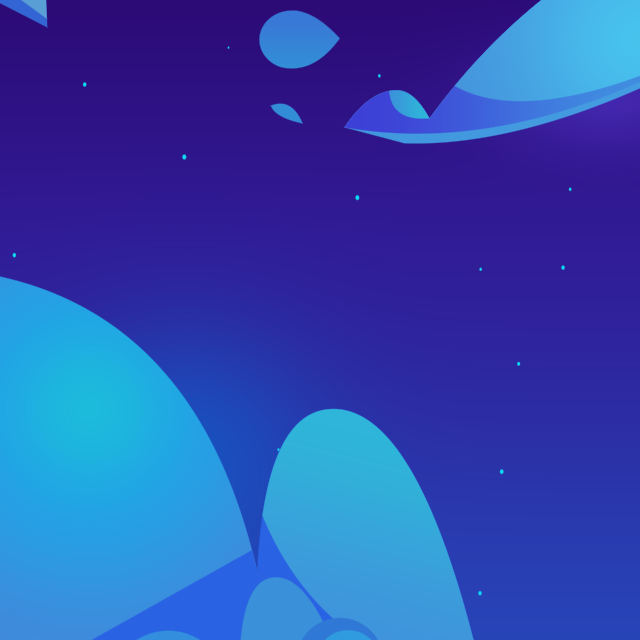
Write a Shadertoy shader that draws this background.

```glsl
const vec3 SKY_TOP = vec3(0.17, 0.04, 0.46);
const vec3 SKY_MID = vec3(0.19, 0.10, 0.58);
const vec3 SKY_LOW = vec3(0.15, 0.28, 0.73);
const vec3 SHADE = vec3(0.16, 0.39, 0.89);
const vec3 STEEL = vec3(0.23, 0.57, 0.85);
const vec3 TEAL = vec3(0.18, 0.71, 0.85);
const vec3 STAR = vec3(0.05, 0.85, 0.95);

float cross2(vec2 a, vec2 b) { return a.x * b.y - a.y * b.x; }

vec2 hash2(vec2 cell) {
    vec2 q = vec2(dot(cell, vec2(127.1, 311.7)), dot(cell, vec2(269.5, 183.3)));
    return fract(sin(q) * 43758.545);
}

// Approximate distance to the parabola from a to b with control c; negative inside
float curve(vec2 p, vec2 a, vec2 c, vec2 b) {
    vec2 e = c - a, f = b - a, q = p - a;
    float det = cross2(e, f);
    float v = cross2(q, f) / det, w = cross2(e, q) / det, u = 1.0 - v - w;
    vec2 gv = vec2(f.y, -f.x) / det, gw = vec2(-e.y, e.x) / det;
    vec2 g = 2.0 * v * gv - 4.0 * (u * gw - w * (gv + gw));
    return (v * v - 4.0 * u * w) / max(length(g), 1e-4);
}

// Half plane; negative to the left of a -> b
float halfPlane(vec2 p, vec2 a, vec2 b) {
    return -cross2(normalize(b - a), p - a);
}

// Two curves meeting at a level apex; shoulders holds their control abscissas
float arch(vec2 p, vec2 left, vec2 apex, vec2 right, vec2 shoulders) {
    return p.x < apex.x ? curve(p, left, vec2(shoulders.x, apex.y), apex)
                        : curve(p, apex, vec2(shoulders.y, apex.y), right);
}

float disc(vec2 p, vec2 center, float radius) { return length(p - center) - radius; }

float glow(vec2 p, vec2 center, vec2 size) {
    vec2 q = (p - center) / size;
    return exp(-dot(q, q));
}

vec3 paint(vec3 base, vec3 color, float d, float px) {
    return mix(base, color, clamp(0.5 - d / px, 0.0, 1.0));
}

vec3 sky(vec2 p) {
    vec3 col = mix(SKY_LOW, SKY_MID, smoothstep(-0.15, 0.75, p.y));
    col = mix(col, SKY_TOP, smoothstep(0.6, 1.05, p.y));
    col = mix(col, vec3(0.09, 0.33, 0.76), 0.9 * glow(p, vec2(0.29, 0.28), vec2(0.20)));
    return mix(col, vec3(0.29, 0.18, 0.74), 0.75 * glow(p, vec2(0.95, 0.85), vec2(0.17, 0.085)));
}

vec3 stars(vec3 col, vec2 p, float px) {
    const float CELLS = 6.0;
    vec2 cell = floor(p * CELLS);
    vec2 rnd = hash2(cell), kind = hash2(cell + 31.0);
    vec2 q = p - (cell + 0.1 + 0.8 * rnd) / CELLS;
    float radius = mix(0.0015, 0.004, kind.y);
    float d = length(q * vec2(1.15, 0.9)) - radius;
    return kind.x < 0.6 ? paint(col, STAR, d, px) : col;
}

vec3 floatingDrops(vec3 col, vec2 p, float px) {
    // Teardrop: rounded left end, two curves meeting at the tip
    vec2 q = p - vec2(0.456, 0.938);
    float drop = (length(vec2(min(q.x, 0.0) / 0.0508, q.y / 0.0456)) - 1.0) * 0.048;
    vec2 tip = vec2(0.531, 0.940);
    drop = max(drop, curve(p, vec2(0.456, 0.984), vec2(0.492, 0.983), tip));
    drop = max(drop, curve(p, vec2(0.456, 0.893), vec2(0.497, 0.893), tip));
    col = paint(col, mix(vec3(0.20, 0.55, 0.84), vec3(0.22, 0.47, 0.84), smoothstep(0.89, 0.98, p.y)), drop, px);
    // Small sliver
    vec2 a = vec2(0.423, 0.835), b = vec2(0.473, 0.807);
    float sliver = max(curve(p, a, vec2(0.456, 0.848), b), curve(p, a, vec2(0.430, 0.816), b));
    col = paint(col, vec3(0.20, 0.55, 0.84), sliver, px);
    // Corner wedge
    vec2 foot = vec2(0.074, 0.957);
    float wedge = max(halfPlane(p, vec2(0.0, 0.995), foot), halfPlane(p, foot, vec2(0.072, 1.0)));
    col = paint(col, vec3(0.20, 0.40, 0.83), wedge, px);
    float lit = halfPlane(p, vec2(0.033, 1.0), vec2(0.074, 0.970));
    return paint(col, vec3(0.35, 0.62, 0.83), max(wedge, lit), px);
}

vec3 wing(vec3 col, vec2 p, float px) {
    vec2 tip = vec2(0.538, 0.801), notch = vec2(0.671, 0.815);
    float fin = arch(p, tip, vec2(0.620, 0.859), notch, vec2(0.577, 0.647));
    float sail = curve(p, notch, vec2(0.749, 0.922), vec2(0.846, 1.0));
    float keel = max(curve(p, vec2(0.632, 0.776), vec2(0.794, 0.771), vec2(1.0, 0.862)),
                     halfPlane(p, tip, vec2(0.632, 0.776)));
    float body = max(min(fin, sail), keel);
    col = paint(col, mix(STEEL, vec3(0.27, 0.61, 0.88), p.x), body, px);
    float deck = curve(p, tip, vec2(0.755, 0.763), vec2(1.0, 0.872));
    vec3 deckColor = mix(vec3(0.24, 0.25, 0.84), vec3(0.25, 0.55, 0.88), smoothstep(0.54, 1.0, p.x));
    col = paint(col, deckColor, max(body, deck), px);
    // Lit panels
    float panel = max(sail, curve(p, vec2(0.710, 0.866), vec2(0.807, 0.811), vec2(1.0, 0.8815)));
    vec3 panelColor = mix(vec3(0.27, 0.57, 0.86), vec3(0.28, 0.76, 0.93), glow(p, vec2(1.0, 0.94), vec2(0.19)));
    col = paint(col, panelColor, panel, px);
    float spot = max(fin, curve(p, vec2(0.608, 0.858), vec2(0.612, 0.810), notch));
    return paint(col, mix(STEEL, TEAL, smoothstep(0.60, 0.67, p.x)), spot, px);
}

vec3 hills(vec3 col, vec2 p, float px) {
    vec2 cusp = vec2(0.402, 0.107);
    // Large dome with a radial highlight
    float dome = curve(p, vec2(0.0, 0.568), vec2(0.3125, 0.499), cusp);
    float r = length(p - vec2(0.14, 0.36));
    vec3 domeColor = mix(vec3(0.11, 0.73, 0.86), vec3(0.13, 0.64, 0.90), smoothstep(0.0, 0.19, r));
    domeColor = mix(domeColor, vec3(0.25, 0.54, 0.86), smoothstep(0.12, 0.40, r));
    col = paint(col, domeColor, dome, px);
    float slope = halfPlane(p, vec2(0.3945, 0.141), vec2(0.143, 0.0));
    col = paint(col, SHADE, max(dome, slope), px);
    // Tall hill with a shaded flank
    float tall = arch(p, cusp, vec2(0.521, 0.361), vec2(0.740, 0.0), vec2(0.414, 0.647));
    col = paint(col, SHADE, tall, px);
    float lit = curve(p, vec2(0.409, 0.197), vec2(0.449, 0.098), vec2(0.521, 0.033));
    vec3 tallColor = mix(vec3(0.25, 0.58, 0.86), TEAL, smoothstep(0.0, 0.36, p.y + 0.25 * (p.x - 0.52)));
    col = paint(col, tallColor, max(tall, lit), px);
    // Small mounds along the bottom
    float mound = arch(p, vec2(0.376, 0.0), vec2(0.431, 0.098), vec2(0.504, 0.030), vec2(0.385, 0.469));
    col = paint(col, STEEL, mound, px);
    col = paint(col, vec3(0.19, 0.47, 0.84), disc(p, vec2(0.531, -0.034), 0.0686), px);
    col = paint(col, vec3(0.18, 0.61, 0.87), disc(p, vec2(0.544, -0.035), 0.0504), px);
    return paint(col, vec3(0.20, 0.56, 0.87), disc(p, vec2(0.263, -0.078), 0.0925), px);
}

void mainImage(out vec4 fragColor, in vec2 fragCoord) {
    vec2 p = fragCoord / iResolution.xy;
    float px = 1.3 / min(iResolution.x, iResolution.y);
    vec3 col = stars(sky(p), p, px);
    col = floatingDrops(col, p, px);
    col = wing(col, p, px);
    fragColor = vec4(hills(col, p, px), 1.0);
}
```
